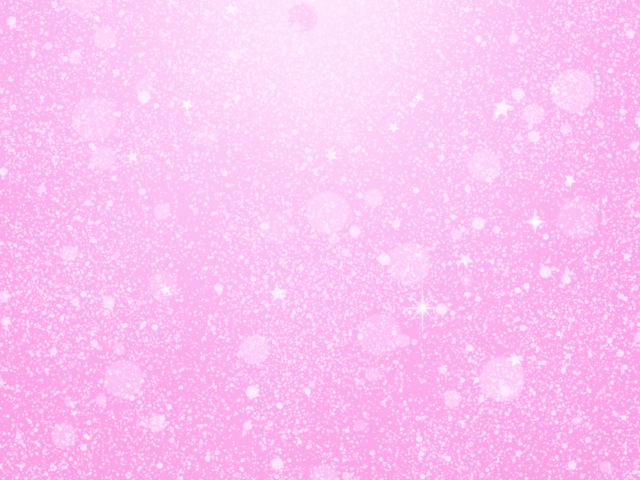
Write a Shadertoy shader that draws this background.

```glsl
const vec3 DEEP_PINK  = vec3(0.985, 0.605, 0.89);
const vec3 MID_PINK   = vec3(0.985, 0.73, 0.945);
const vec3 GLOW_PINK  = vec3(0.995, 0.90, 0.99);
const vec3 SPECK_TINT = vec3(1.0, 0.94, 1.0);
const vec3 BOKEH_TINT = vec3(1.0, 0.87, 0.995);
const vec3 ROSE_TINT  = vec3(0.99, 0.64, 0.92);
const vec3 STAR_TINT  = vec3(1.0, 0.985, 0.995);
const vec2 GLOW_POS   = vec2(0.48, 1.02);   // fraction of the canvas
const vec2 FLARE_POS  = vec2(0.66, 0.358);
const vec2 GLINT_POS  = vec2(0.836, 0.538);
const float GLOW_REACH = 0.56;
const float STAR_CELLS = 6.3;
const float TAU = 6.28319;

// Integer hash: three values in 0..1 per cell
vec3 hash(vec2 cell, int seed) {
    uvec3 v = uvec3(ivec3(ivec2(cell), seed)) * 1664525u + 1013904223u;
    v.x += v.y * v.z; v.y += v.z * v.x; v.z += v.x * v.y;
    v ^= v >> 16u;
    v.x += v.y * v.z; v.y += v.z * v.x; v.z += v.x * v.y;
    return vec3(v >> 8u) / 16777216.0;
}

mat2 rotation(float angle) {
    float c = cos(angle), s = sin(angle);
    return mat2(c, s, -s, c);
}

float cornerGradient(vec2 cell, vec2 offset) {
    float angle = TAU * hash(cell, 91).x;
    return dot(vec2(cos(angle), sin(angle)), offset);
}

// Gradient noise, roughly -0.7..0.7
float gradientNoise(vec2 p) {
    vec2 i = floor(p), f = p - i;
    vec2 u = f * f * f * (f * (f * 6.0 - 15.0) + 10.0);
    vec2 e = vec2(1.0, 0.0);
    return mix(mix(cornerGradient(i, f), cornerGradient(i + e, f - e), u.x),
               mix(cornerGradient(i + e.yx, f - e.yx), cornerGradient(i + 1.0, f - 1.0), u.x), u.y);
}

// Coverage of scattered discs; radius and opacity are min/max ranges
float discs(vec2 p, float cells, float presence, vec2 radius, vec2 opacity, float edge, int seed) {
    vec2 q = p * cells, home = floor(q);
    float clear = 1.0;
    for (int j = -1; j <= 1; j++)
    for (int i = -1; i <= 1; i++) {
        vec2 cell = home + vec2(i, j);
        vec3 place = hash(cell, seed), look = hash(cell, seed + 1);
        float d = length(q - cell - place.xy) / cells;
        float r = mix(radius.x, radius.y, look.x * look.x);
        float alpha = mix(opacity.x, opacity.y, look.y) * step(place.z, presence);
        clear *= 1.0 - alpha * (1.0 - smoothstep(r - edge, r + edge, d));
    }
    return 1.0 - clear;
}

// Signed distance to a five-pointed star
float starDistance(vec2 p, float r) {
    float sector = TAU / 5.0;
    float angle = abs(mod(atan(p.x, p.y) + 0.5 * sector, sector) - 0.5 * sector);
    vec2 q = length(p) * vec2(cos(angle), sin(angle));
    vec2 tip = vec2(r, 0.0);
    vec2 notch = 0.47 * r * vec2(cos(0.5 * sector), sin(0.5 * sector));
    vec2 side = normalize(notch - tip);
    return dot(q - tip, vec2(-side.y, side.x)) * -1.0;
}

float stars(vec2 p, float aspect, float px) {
    vec2 q = p * STAR_CELLS, home = floor(q);
    float cover = 0.0;
    for (int j = -1; j <= 1; j++)
    for (int i = -1; i <= 1; i++) {
        vec2 cell = home + vec2(i, j);
        vec3 place = hash(cell, 61), look = hash(cell, 62);
        float presence = mix(0.16, 0.65, clamp(cell.x / (STAR_CELLS * aspect), 0.0, 1.0));
        vec2 local = rotation(TAU * look.x) * (q - cell - place.xy) / STAR_CELLS;
        float d = starDistance(local, mix(0.011, 0.022, look.y * look.y));
        float alpha = mix(0.65, 1.0, look.z) * step(place.z, presence);
        cover = max(cover, alpha * (1.0 - smoothstep(-px, px, d)));
    }
    return cover;
}

// Four tapering rays along the axes
float rays(vec2 p, float reach, float width, float px) {
    vec2 a = abs(p);
    vec2 taper = max(1.0 - a / reach, 0.0);
    vec2 beam = taper * (1.0 - smoothstep(vec2(0.0), width * taper * taper + px, a.yx));
    return max(beam.x, beam.y);
}

void mainImage(out vec4 fragColor, in vec2 fragCoord) {
    float px = 1.0 / iResolution.y;
    float aspect = iResolution.x * px;
    vec2 p = fragCoord * px, canvas = vec2(aspect, 1.0);

    // Soft glow from the top
    float d = length((p - GLOW_POS * canvas) * vec2(1.0, 0.85));
    float glow = exp(-pow(d / GLOW_REACH, 1.5)) + 0.07 * gradientNoise(p * 3.0 + 7.0);
    vec3 color = mix(DEEP_PINK, MID_PINK, clamp(glow / 0.4, 0.0, 1.0));
    color = mix(color, GLOW_PINK, clamp((glow - 0.4) / 0.6, 0.0, 1.0));

    // Bokeh with slightly ragged rims
    vec2 wobble = 0.003 * vec2(gradientNoise(p * 110.0), gradientNoise(p * 110.0 + 37.0));
    vec2 b = p + wobble;
    color = mix(color, ROSE_TINT, discs(b, 3.5, 0.4, vec2(0.03, 0.048), vec2(0.25, 0.5), 0.005, 11));
    color = mix(color, BOKEH_TINT, discs(b, 5.0, 0.65, vec2(0.019, 0.05), vec2(0.3, 0.6), 0.004, 21));
    color = mix(color, BOKEH_TINT, discs(b, 8.0, 0.28, vec2(0.011, 0.022), vec2(0.3, 0.8), 0.003, 31));

    // Glitter in drifting clusters, from dust to small discs
    float cluster = gradientNoise(p * 4.0) + 0.6 * gradientNoise(p * 11.0 + 19.0);
    float dust = discs(rotation(0.5) * p, 170.0, 0.5 + 0.5 * cluster, vec2(0.0012, 0.0026), vec2(0.3, 0.8), px, 41);
    float grains = discs(rotation(1.1) * p, 90.0, 0.48 + 0.3 * cluster, vec2(0.0018, 0.0042), vec2(0.35, 0.9), px, 43);
    float flakes = discs(rotation(0.2) * p, 38.0, 0.36, vec2(0.003, 0.0065), vec2(0.4, 0.95), px, 45);
    float spots = discs(p, 12.0, 0.16, vec2(0.007, 0.013), vec2(0.5, 0.9), 1.5 * px, 47);
    color = mix(color, SPECK_TINT, 1.0 - (1.0 - dust) * (1.0 - grains) * (1.0 - flakes) * (1.0 - spots));

    // Stars, one eight-rayed flare and one four-rayed glint
    vec2 f = p - FLARE_POS * canvas, g = p - GLINT_POS * canvas;
    float flare = max(rays(f, 0.065, 0.004, px), rays(rotation(TAU / 8.0) * f, 0.042, 0.003, px));
    flare = max(flare, exp(-dot(f, f) / 0.00012));
    float glint = max(rays(g, 0.03, 0.012, px), exp(-dot(g, g) / 0.00006));
    float shine = max(stars(p, aspect, px), max(flare, min(1.4 * glint, 1.0)));
    color = mix(color, STAR_TINT, shine);

    fragColor = vec4(color, 1.0);
}
```
